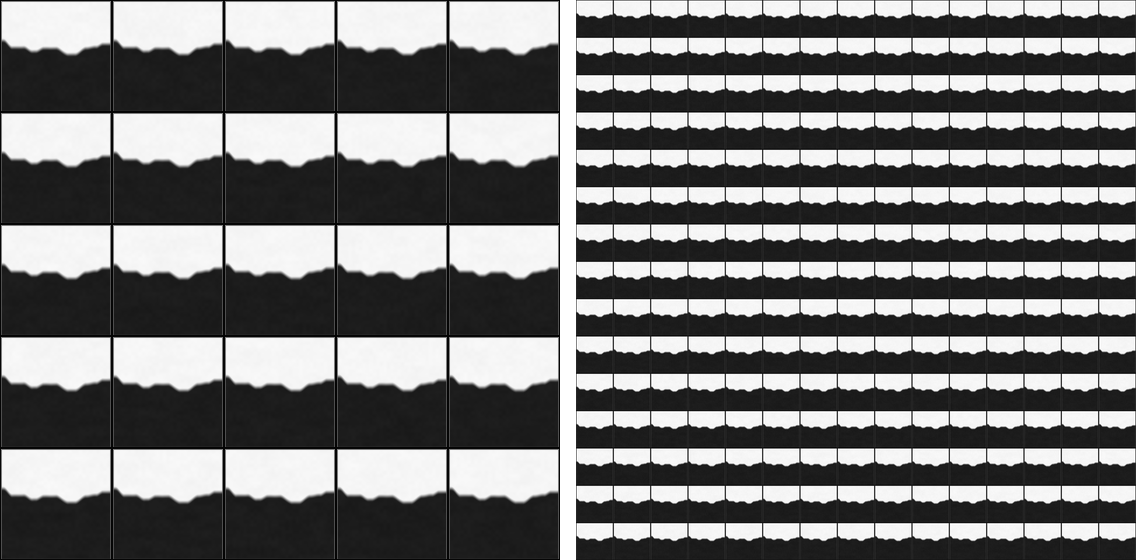
Left, the tile; right, the same tile 3 across and 3 down.
A Shadertoy shader for this pattern:

```glsl
const float REPEATS = 5.0;

float hash(vec2 p) {
    vec3 q = fract(vec3(p.xyx) * 0.1031);
    q += dot(q, q.yzx + 33.33);
    return fract((q.x + q.y) * q.z);
}

// Value noise that wraps after a whole number of lattice steps
float wrapNoise(vec2 p, vec2 period) {
    vec2 i = floor(p), f = fract(p);
    f = f * f * (3.0 - 2.0 * f);
    vec2 a = mod(i, period), b = mod(i + 1.0, period);
    return mix(mix(hash(a), hash(vec2(b.x, a.y)), f.x),
               mix(hash(vec2(a.x, b.y)), hash(b), f.x), f.y);
}

// Depth of the ragged edge below the top of a tile
float edgeDepth(float x) {
    float depth = 0.36;
    depth += 0.062 * smoothstep(0.03, 0.11, x);
    depth += 0.035 * smoothstep(0.21, 0.29, x);
    depth -= 0.028 * smoothstep(0.32, 0.39, x);
    depth += 0.056 * smoothstep(0.50, 0.61, x);
    depth -= 0.055 * smoothstep(0.67, 0.77, x);
    depth -= 0.013 * smoothstep(0.77, 0.85, x);
    depth -= 0.026 * smoothstep(0.86, 0.92, x);
    // Small steps along the edge
    return depth + 0.004 * (wrapNoise(vec2(x * 22.0, 0.5), vec2(22.0)) - 0.5);
}

void mainImage(out vec4 fragColor, in vec2 fragCoord) {
    vec2 grid = fragCoord / iResolution.xy * REPEATS;
    vec2 tile = fract(grid);
    vec2 pixel = REPEATS / iResolution.xy;

    // Fine paper grain and broad horizontal mottling, different in every tile
    float grain = wrapNoise(grid * 32.0, vec2(32.0 * REPEATS)) - 0.5;
    float mottle = wrapNoise(grid * vec2(7.0, 13.0), vec2(7.0, 13.0) * REPEATS) - 0.5;
    float paper = 0.963 + 0.014 * grain + 0.016 * mottle;
    float ink = 0.108 + 0.014 * grain + 0.016 * mottle;

    // Pale upper part over a dark lower part, with a soft border
    float above = tile.y - 1.0 + edgeDepth(tile.x);
    float shade = mix(ink, paper, smoothstep(-0.026, 0.022, above));

    // Black grid with thin grey rims, fainter under the dark part
    vec2 side = 0.5 - abs(tile - 0.5);
    vec2 rim = clamp((0.0155 - side) / pixel + 0.5, 0.0, 1.0);
    vec2 line = clamp((0.010 - side) / pixel + 0.5, 0.0, 1.0);
    rim.y *= mix(0.2, 1.0, step(0.5, tile.y));
    shade = mix(shade, 0.43, max(rim.x, rim.y));
    shade = mix(shade, 0.02, max(line.x, line.y));

    fragColor = vec4(vec3(shade), 1.0);
}
```
